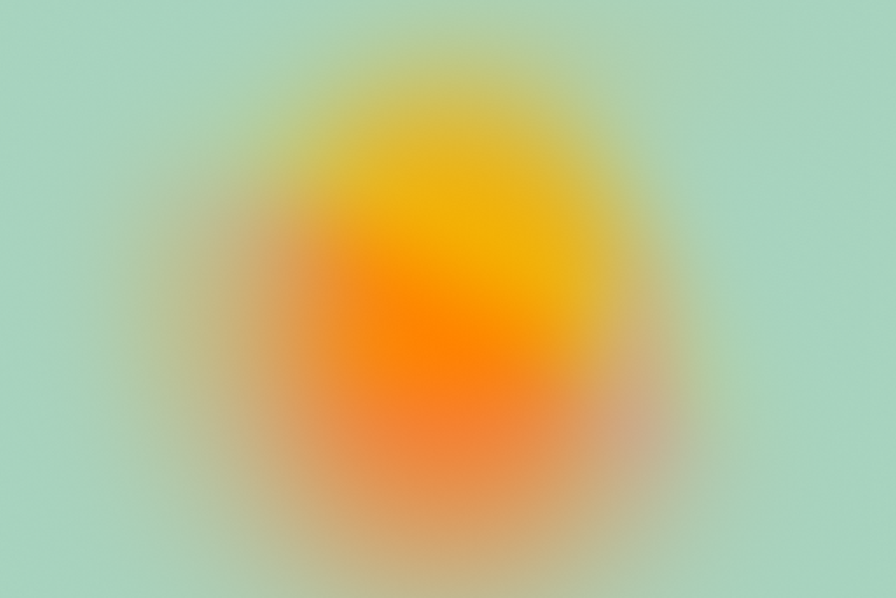
A Shadertoy shader for this background:

```glsl
// A blurred amber and coral glow floating on a soft mint background.

float hash(vec2 p) {
    return fract(sin(dot(p, vec2(127.1, 311.7))) * 43758.5453);
}

// Soft elliptical spot, 1 at its centre
float glow(vec2 p, vec2 centre, vec2 radius) {
    vec2 q = (p - centre) / radius;
    return exp(-dot(q, q));
}

// Rounded mass: taller than wide, with a crisper upper edge
float bodyMask(vec2 d) {
    float dist = length(d);
    vec2 dir = d / max(dist, 1e-4);
    float radius = 0.383 - 0.031 * (dir.x * dir.x - dir.y * dir.y) - 0.012 * dir.x;
    float crispness = 2.4 + 2.0 * smoothstep(-0.1, 1.0, dot(dir, vec2(0.35, 0.94)));
    return exp(-pow(dist / radius, crispness));
}

// Coral below, orange in the middle, yellow toward the upper right
vec3 bodyColor(vec2 d) {
    vec3 orange = vec3(1.0, 0.515, 0.0);
    vec3 coral = vec3(0.99, 0.475, 0.14);
    vec3 yellow = vec3(0.96, 0.69, 0.0);
    vec3 color = mix(orange, coral, smoothstep(0.0, 0.18, -d.y));
    color = mix(color, coral, 0.6 * smoothstep(0.08, 0.3, -d.x));
    return mix(color, yellow, smoothstep(-0.03, 0.19, dot(d, vec2(0.45, 0.9))));
}

void mainImage(out vec4 fragColor, in vec2 fragCoord) {
    vec2 p = fragCoord / iResolution.y;
    p.x += 0.75 - 0.5 * iResolution.x / iResolution.y;

    // Mint ground with faint olive halos
    vec3 color = vec3(0.655, 0.828, 0.748);
    vec3 olive = vec3(0.76, 0.77, 0.52);
    color = mix(color, olive, 0.35 * glow(p, vec2(0.84, 0.88), vec2(0.30, 0.15)));
    color = mix(color, olive, 0.25 * glow(p, vec2(0.29, 0.47), vec2(0.12, 0.24)));

    // Warm body
    vec2 d = p - vec2(0.752, 0.443);
    color = mix(color, bodyColor(d), bodyMask(d));

    // Dusty pink fringe on the right
    color = mix(color, vec3(0.83, 0.60, 0.60), 0.35 * glow(p, vec2(1.07, 0.39), vec2(0.085, 0.19)));

    // Fine grain
    color += 0.006 * (hash(floor(p * 342.0)) - 0.5);
    fragColor = vec4(clamp(color, 0.0, 1.0), 1.0);
}
```
